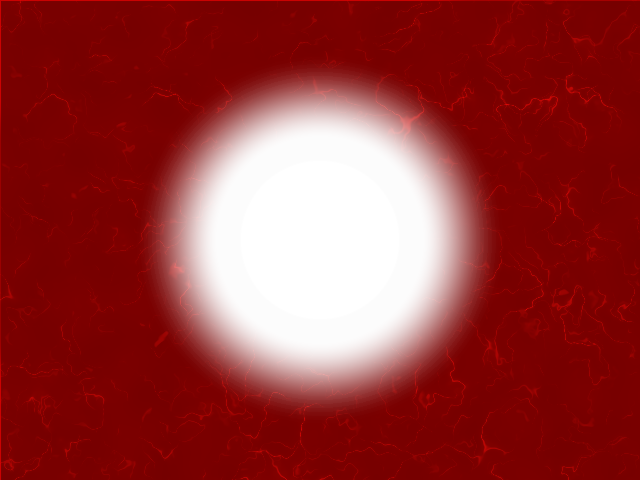
This background is drawn by a WebGL 1 fragment shader. Its source:

```glsl
precision highp float;
// A soft white disc glowing on a deep red field of thin, broken veins.
// Veins are zero lines of domain-warped gradient noise, thinned by density
// masks; the disc is a radial falloff with faint rings near its rim.
uniform vec2 u_resolution;

const vec3 DEEP_RED = vec3(0.472, 0.0, 0.0);
const vec3 VEIN_RED = vec3(0.93, 0.045, 0.03);
const vec3 EDGE_RED = vec3(0.88, 0.01, 0.01);
const vec3 DISC_WHITE = vec3(0.99);

vec2 hashGradient(vec2 cell) {
  vec3 p = fract(vec3(cell.xyx) * vec3(0.1031, 0.1030, 0.0973));
  p += dot(p, p.yzx + 33.33);
  float angle = 6.28318 * fract((p.x + p.y) * p.z);
  return vec2(cos(angle), sin(angle));
}

// Gradient noise, roughly -0.7 to 0.7
float gradientNoise(vec2 p) {
  vec2 i = floor(p);
  vec2 f = p - i;
  vec2 w = f * f * f * (f * (f * 6.0 - 15.0) + 10.0);
  vec2 e = vec2(1.0, 0.0);
  float a = dot(hashGradient(i), f);
  float b = dot(hashGradient(i + e), f - e);
  float c = dot(hashGradient(i + e.yx), f - e.yx);
  float d = dot(hashGradient(i + 1.0), f - 1.0);
  return mix(mix(a, b, w.x), mix(c, d, w.x), w.y);
}

vec2 noisePair(vec2 p) {
  return vec2(gradientNoise(p + 17.3), gradientNoise(p + 71.9));
}

// Jagged displacement, so that the veins kink like small cracks
vec2 crackWarp(vec2 p) {
  return 0.045 * noisePair(p * 9.0) + 0.022 * noisePair(p * 27.0)
       + 0.009 * noisePair(p * 66.0);
}

// One layer of broken lines: bright core plus a dim, wider flush
float veinLayer(vec2 p, float frequency, float width, float density) {
  float line = abs(gradientNoise(p * frequency)) / frequency;
  float breaks = gradientNoise(p * frequency * 1.2 + 43.0);
  float present = smoothstep(-0.15, 0.4, breaks + density - 0.35);
  float core = 1.0 - smoothstep(0.0, width, line);
  float flush = exp(-line / (width * 2.5));
  return present * (0.75 * core + 0.2 * flush);
}

float cluster(vec2 p, vec2 center, float radius) {
  vec2 d = (p - center) / radius;
  return exp(-dot(d, d));
}

// Broad regions where the veins gather
float veinDensity(vec2 p) {
  float d = 0.2 + 0.3 * gradientNoise(p * 3.0 + 8.0);
  d += 0.35 * cluster(p, vec2(0.43, 0.33), 0.17);
  d += 0.35 * cluster(p, vec2(-0.03, -0.42), 0.16);
  d += 0.30 * cluster(p, vec2(0.42, -0.15), 0.14);
  d += 0.25 * cluster(p, vec2(-0.33, 0.04), 0.13);
  d += 0.20 * cluster(p, vec2(-0.57, -0.36), 0.14);
  return d;
}

// Small warm flecks scattered between the veins
float flecks(vec2 p) {
  return smoothstep(0.43, 0.64, gradientNoise(p * 32.0 + 5.0));
}

// Disc opacity, with a slight staircase close to the outer rim
float discGlow(float r) {
  float stepped = (floor(r * 120.0) + 0.5) / 120.0;
  float rim = smoothstep(0.31, 0.35, r);
  return smoothstep(0.385, 0.21, mix(r, stepped, 0.4 * rim));
}

// Thin bright border on the top and left sides, fading along its length
float borderGlow(vec2 uv, float aspect, float pixel) {
  float width = max(0.0035, pixel);
  float top = 1.0 - smoothstep(0.0, width, 1.0 - uv.y);
  float left = 1.0 - smoothstep(0.0, width, uv.x * aspect);
  top *= mix(1.0, 0.55, smoothstep(0.65, 0.75, uv.x));
  left *= 0.4 + 0.6 * smoothstep(0.2, 0.3, abs(uv.y - 0.5));
  return max(top, left);
}

void main() {
  vec2 uv = gl_FragCoord.xy / u_resolution;
  float aspect = u_resolution.x / u_resolution.y;
  float pixel = 1.0 / u_resolution.y;
  vec2 p = (uv - 0.5) * vec2(aspect, 1.0);

  // Veined red field
  vec2 warped = p + crackWarp(p);
  float density = veinDensity(p);
  float width = max(0.0017, pixel * 0.8);
  float veins = 0.65 * veinLayer(warped, 7.0, width, density)
              + 0.50 * veinLayer(warped + 3.7, 12.0, width, density)
              + 0.30 * veinLayer(warped + 9.1, 19.0, width, density);
  veins += 0.3 * flecks(warped);
  vec3 color = DEEP_RED * (1.0 + 0.05 * gradientNoise(p * 11.0));
  color = mix(color, VEIN_RED, clamp(veins, 0.0, 0.85));
  color = mix(color, EDGE_RED, borderGlow(uv, aspect, pixel));

  // White disc with a slightly brighter heart
  float r = length(p);
  float heart = 1.0 - smoothstep(0.163, 0.163 + 2.0 * pixel, r);
  vec3 white = DISC_WHITE + 0.01 * heart;
  gl_FragColor = vec4(mix(color, white, discGlow(r)), 1.0);
}
```
